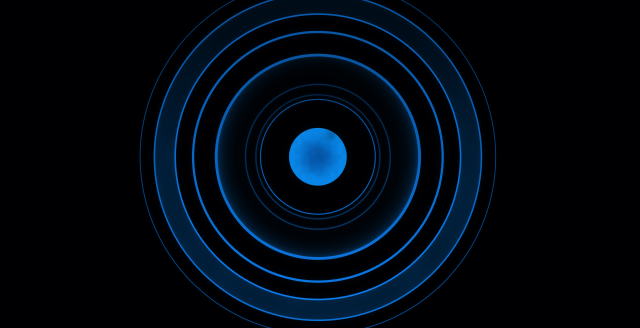
Write a Shadertoy shader that draws this background.

```glsl
const vec2 CENTER = vec2(0.4967, 0.522);
const vec3 BACKGROUND = vec3(0.0, 0.0, 0.006);
const vec3 RING_BLUE = vec3(0.04, 0.43, 0.82);
const vec3 BAND_BLUE = vec3(0.003, 0.112, 0.205);
const vec3 GLOW_BLUE = vec3(0.01, 0.20, 0.36);
const vec3 DISC_RIM = vec3(0.03, 0.52, 0.90);
const vec3 DISC_CORE = vec3(0.02, 0.34, 0.66);
const float DISC_RADIUS = 0.088;
const float BOWL_RADIUS = 0.309;
const float BAND_INNER = 0.435;
const float BAND_OUTER = 0.4985;

// Each ring: radius, half width, brightness, halo strength
const int RING_COUNT = 8;
const vec4 RINGS[RING_COUNT] = vec4[RING_COUNT](
    vec4(0.1750, 0.0017, 0.80, 0.04),
    vec4(0.1890, 0.0022, 0.36, 0.05),
    vec4(0.2207, 0.0021, 0.40, 0.05),
    vec4(0.3100, 0.0042, 0.92, 0.16),
    vec4(0.3805, 0.0034, 0.95, 0.13),
    vec4(0.4350, 0.0024, 1.00, 0.10),
    vec4(0.4985, 0.0023, 0.90, 0.09),
    vec4(0.5420, 0.0013, 0.62, 0.02)
);

float hash(vec2 p) {
    return fract(sin(dot(p, vec2(127.1, 311.7))) * 43758.5);
}

float noise(vec2 p) {
    vec2 cell = floor(p);
    vec2 f = fract(p);
    f = f * f * (3.0 - 2.0 * f);
    float low = mix(hash(cell), hash(cell + vec2(1.0, 0.0)), f.x);
    float high = mix(hash(cell + vec2(0.0, 1.0)), hash(cell + 1.0), f.x);
    return mix(low, high, f.y);
}

// Share of a pixel covered by a line of the given half width
float lineCover(float d, float halfWidth, float pixel) {
    float right = min(d + 0.5 * pixel, halfWidth);
    float left = max(d - 0.5 * pixel, -halfWidth);
    return clamp((right - left) / pixel, 0.0, 1.0);
}

// Share of a pixel inside a circle
float discCover(float r, float radius, float pixel) {
    return clamp((radius - r) / pixel + 0.5, 0.0, 1.0);
}

vec3 discColor(vec2 p, float r) {
    float rim = smoothstep(0.1, 0.9, r / DISC_RADIUS);
    vec3 color = mix(DISC_CORE, DISC_RIM, rim);
    float smudge = exp(-dot(p - vec2(0.040, 0.066), p - vec2(0.040, 0.066)) / 0.0003);
    float grain = noise(p * 90.0) - 0.5;
    return color * (1.0 + 0.08 * grain - 0.22 * smudge);
}

void mainImage(out vec4 fragColor, in vec2 fragCoord) {
    float pixel = 1.0 / iResolution.y;
    vec2 p = (fragCoord - CENTER * iResolution.xy) * pixel;
    float r = length(p);
    vec2 dir = p / max(r, 0.0001);
    float below = 0.5 - 0.5 * dir.y;
    float side = dir.x * dir.x;

    vec3 color = BACKGROUND;

    // Wide outer band, darker toward the top
    float band = discCover(r, BAND_OUTER, pixel) - discCover(r, BAND_INNER, pixel);
    float bandLight = mix(0.42, 1.05, smoothstep(0.0, 0.6, below));
    bandLight *= 0.92 + 0.16 * noise(p * 14.0);
    color += BAND_BLUE * band * bandLight;

    // Glow falling inward from the bowl edge
    float bowl = discCover(r, BOWL_RADIUS, pixel);
    float depth = max(BOWL_RADIUS - r, 0.0);
    float bowlLight = 0.28 + 0.42 * below + 0.30 * side;
    color += GLOW_BLUE * bowl * bowlLight * exp(-depth / 0.026);

    // Concentric rings with soft halos
    float ringLight = 0.84 + 0.30 * below;
    for (int i = 0; i < RING_COUNT; i++) {
        vec4 ring = RINGS[i];
        float d = r - ring.x;
        float halo = ring.w * exp(-abs(d) / 0.006);
        float cover = lineCover(d, ring.y, pixel);
        color += RING_BLUE * halo * ringLight;
        color = mix(color, RING_BLUE * ring.z * ringLight, cover);
    }

    // Central disc
    color += RING_BLUE * 0.06 * exp(-max(r - DISC_RADIUS, 0.0) / 0.007);
    color = mix(color, discColor(p, r), discCover(r, DISC_RADIUS, pixel));

    fragColor = vec4(clamp(color, 0.0, 1.0), 1.0);
}
```
